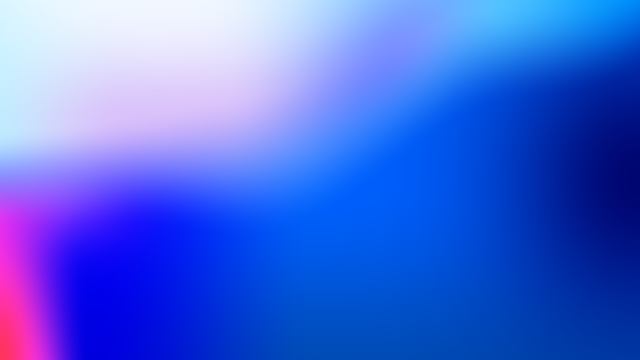
Write a Shadertoy shader that draws this background.

```glsl
const vec3 AZURE        = vec3(0.00, 0.38, 1.00);
const vec3 AZURE_DIM    = vec3(0.00, 0.29, 0.69);
const vec3 ELECTRIC     = vec3(0.00, 0.00, 1.00);
const vec3 ELECTRIC_DIM = vec3(0.00, 0.00, 0.86);
const vec3 NAVY         = vec3(0.00, 0.02, 0.44);
const vec3 VIOLET       = vec3(0.50, 0.20, 1.00);
const vec3 MAGENTA      = vec3(1.00, 0.19, 0.95);
const vec3 RED          = vec3(1.00, 0.20, 0.36);
const vec3 PALE_CYAN    = vec3(0.72, 0.94, 1.00);
const vec3 WHITE        = vec3(0.95, 0.98, 1.00);
const vec3 SKY_CYAN     = vec3(0.33, 0.77, 1.00);
const vec3 SKY_AZURE    = vec3(0.00, 0.60, 1.00);
const vec3 LAVENDER     = vec3(0.85, 0.75, 0.98);
const vec3 PERIWINKLE   = vec3(0.48, 0.55, 1.00);

const vec2 NAVY_CENTER   = vec2(1.00, 0.50);
const vec2 NAVY_SIZE     = vec2(0.22, 0.45);
const vec2 VIOLET_CENTER = vec2(0.08, 0.44);
const vec2 VIOLET_SIZE   = vec2(0.12, 0.12);
const vec2 RED_SIZE      = vec2(0.045, 0.20);
const float BAND_OFFSET  = 0.12;
const float BAND_WIDTH   = 0.20;
const float EDGE_SOFT    = 0.14;

float glow(vec2 p, vec2 center, vec2 size) {
    vec2 q = (p - center) / size;
    return exp(-dot(q, q));
}

// Swell that lowers and softens the middle of the horizon
float swell(float x) {
    float q = (x - 0.45) / 0.2;
    return exp(-q * q);
}

float horizon(float x) {
    return 0.5 + 0.1 * x + 0.5 * x * x
         - 0.08 * swell(x) - 0.16 * smoothstep(0.7, 1.0, x);
}

// Blue depths with the navy shade and the hot left edge
vec3 deepColor(vec2 p) {
    float lift = smoothstep(-0.1, 0.5, p.y);
    vec3 color = mix(AZURE_DIM, AZURE, lift);
    vec3 electric = mix(ELECTRIC_DIM, ELECTRIC, lift);
    color = mix(color, electric, 1.0 - smoothstep(0.15, 0.5, p.x));
    color = mix(color, NAVY, glow(p, NAVY_CENTER, NAVY_SIZE));
    color = mix(color, VIOLET, 0.9 * glow(p, VIOLET_CENTER, VIOLET_SIZE));

    float middle = 0.09 - 0.11 * p.y;
    float spread = 0.05 + 0.1 * p.y;
    float flare = 1.0 - smoothstep(middle - spread, middle + spread, p.x);
    flare *= 1.0 - smoothstep(0.38, 0.56, p.y);
    color = mix(color, MAGENTA, flare);
    return mix(color, RED, glow(p, vec2(0.0), RED_SIZE));
}

// Pale light, cyan at both ends, with a lavender band by the horizon
vec3 skyColor(vec2 p, float height) {
    float haze = smoothstep(-0.15, 0.3, p.x + 0.5 * (p.y - 0.8));
    vec3 color = mix(PALE_CYAN, WHITE, haze);
    color = mix(color, SKY_CYAN, smoothstep(0.3, 0.8, p.x));
    color = mix(color, SKY_AZURE, smoothstep(0.75, 1.0, p.x));

    float q = (height - BAND_OFFSET) / BAND_WIDTH;
    float band = exp(-q * q) * smoothstep(-0.05, 0.2, p.x)
               * (1.0 - smoothstep(0.6, 0.8, p.x));
    vec3 tint = mix(LAVENDER, PERIWINKLE, smoothstep(0.35, 0.6, p.x));
    return mix(color, tint, band);
}

void mainImage(out vec4 fragColor, in vec2 fragCoord) {
    vec2 p = fragCoord / iResolution.xy;
    float height = p.y - horizon(p.x);
    float soft = EDGE_SOFT + 0.07 * swell(p.x);
    float light = smoothstep(-soft, soft, height);
    fragColor = vec4(mix(deepColor(p), skyColor(p, height), light), 1.0);
}
```
